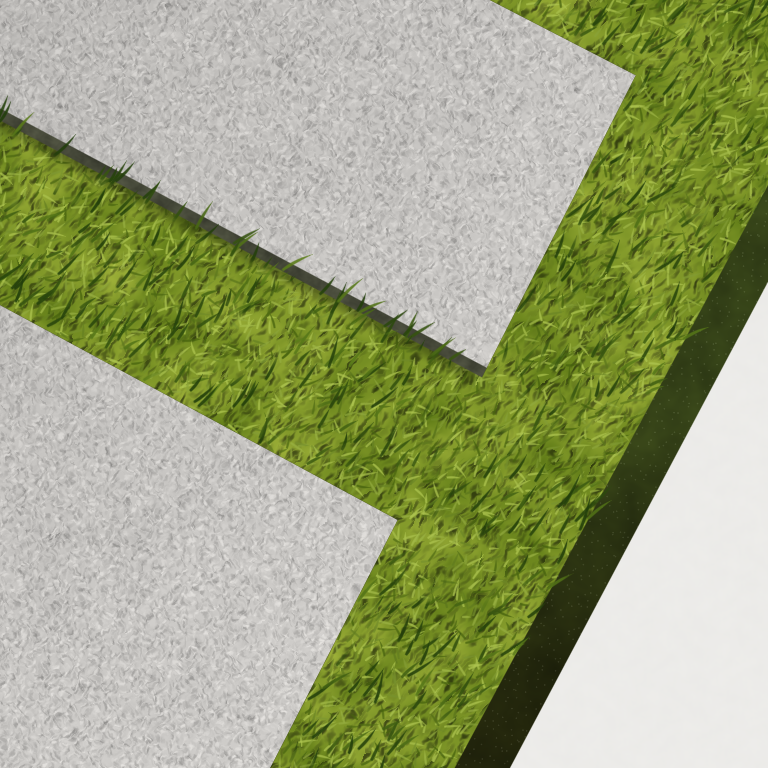
This texture is drawn by a WebGL 1 fragment shader. Its source:

```glsl
precision highp float;
// Pale stone slabs set in a sunlit lawn, with a dark earth side and a white ground.
uniform vec2 u_resolution;

float hash(vec2 p) {
  return fract(sin(dot(p, vec2(127.1, 311.7))) * 43758.545);
}

vec2 hash2(vec2 p) {
  return vec2(hash(p), hash(p + 41.3));
}

vec2 rotate(vec2 p, float angle) {
  float c = cos(angle), s = sin(angle);
  return vec2(c * p.x + s * p.y, c * p.y - s * p.x);
}

// Layered sines, about -1 to 1
float waves(vec2 p) {
  float sum = 0.0, gain = 0.5;
  for (int i = 0; i < 4; i++) {
    sum += gain * sin(p.x + 1.7 * sin(p.y * 0.8)) * sin(p.y + 1.3 * sin(p.x * 0.7));
    p = rotate(p, 1.1) * 1.9 + 3.7;
    gain *= 0.6;
  }
  return sum;
}

// Cellular noise: nearest distance and random value of that cell
vec2 cellular(vec2 p) {
  vec2 base = floor(p), best = vec2(9.0, 0.0);
  for (int y = -1; y <= 1; y++) {
    for (int x = -1; x <= 1; x++) {
      vec2 cell = base + vec2(float(x), float(y));
      float d = length(cell + hash2(cell) - p);
      if (d < best.x) best = vec2(d, hash(cell + 7.7));
    }
  }
  return best;
}

// Soft strokes along a heading, strength 0 to 1
float strokes(vec2 p, float heading, vec2 scale) {
  vec2 c = cellular(rotate(p, heading) * scale);
  return (1.0 - smoothstep(0.1, 0.6, c.x)) * c.y;
}

// Signed distance to the line a-b, positive on its left
float edge(vec2 p, vec2 a, vec2 b) {
  vec2 d = normalize(b - a);
  return dot(p - a, vec2(-d.y, d.x));
}

// Upper slab; depth extends its lower face
float upperSlab(vec2 p, float depth) {
  float low = edge(p, vec2(0.0, 0.859), vec2(0.634, 0.521)) + depth;
  float right = edge(p, vec2(0.634, 0.521), vec2(0.828, 0.902));
  return min(min(low, right), edge(p, vec2(0.828, 0.902), vec2(0.638, 1.0)));
}

float lowerSlab(vec2 p) {
  return min(edge(p, vec2(0.352, 0.0), vec2(0.518, 0.323)),
             edge(p, vec2(0.518, 0.323), vec2(0.0, 0.603)));
}

float lawn(vec2 p) {
  float border = edge(p, vec2(0.592, 0.0), vec2(1.0, 0.759));
  return min(border, -max(upperSlab(p, 0.014), lowerSlab(p)));
}

// Scattered tapered blades rooted in the lawn: coverage and random tone
vec2 blades(vec2 p, float size, float width, float heading, float spread, float keep, float seed) {
  vec2 base = floor(p / size + seed * 0.37), result = vec2(0.0);
  for (int y = -1; y <= 1; y++) {
    for (int x = -1; x <= 1; x++) {
      vec2 cell = base + vec2(float(x), float(y));
      vec2 rnd = hash2(cell + seed * 17.0);
      vec2 root = (cell + rnd - seed * 0.37) * size;
      float tone = hash(cell + seed * 5.3 + 9.1);
      vec2 q = rotate(p - root, heading + (rnd.x - 0.5) * spread);
      float t = q.x / (size * mix(0.45, 1.0, rnd.y));
      float side = abs(q.y + (tone - 0.5) * size * 0.3 * t * t);
      float taper = width * (1.0 - t) * (0.45 + 1.4 * t);
      float cover = 1.0 - smoothstep(taper - 0.0012, taper + 0.001, side);
      cover *= smoothstep(0.0, 0.08, t) * step(t, 1.0);
      cover *= step(hash(rnd + 2.0), keep) * step(0.0, lawn(root));
      if (cover > result.x) result = vec2(cover, tone);
    }
  }
  return result;
}

vec3 stone(vec2 p) {
  vec2 q = p + 0.006 * vec2(waves(p * 90.0), waves(p.yx * 100.0 + 5.0));
  float patches = 0.6 + 0.5 * waves(p * 55.0);
  float light = 0.79 + 0.05 * (p.x - p.y) + 0.012 * waves(p * 14.0);
  light -= 0.17 * patches * strokes(q, 0.95, vec2(75.0, 190.0));
  light -= 0.12 * strokes(q + 3.0, 2.1, vec2(90.0, 210.0));
  light += 0.09 * strokes(q + 7.0, 0.6, vec2(110.0, 170.0));
  return light * vec3(1.01, 1.0, 0.985);
}

vec3 grass(vec2 p) {
  float patches = 0.5 + 0.6 * waves(p * 26.0);
  vec3 col = mix(vec3(0.36, 0.46, 0.09), vec3(0.56, 0.63, 0.20), patches);
  vec2 q = p + 0.008 * vec2(waves(p * 50.0), waves(p.yx * 60.0));
  col *= 1.08 - 0.6 * strokes(q, 0.85, vec2(45.0, 150.0));
  for (int i = 0; i < 5; i++) {
    float k = float(i);
    vec2 b = blades(p, 0.027, 0.0026, 0.8 + 0.5 * sin(k * 2.4), 2.2, 0.95, k + 1.0);
    vec3 tone = mix(vec3(0.27, 0.38, 0.05), vec3(0.68, 0.77, 0.31), smoothstep(0.0, 0.85, b.y));
    col = mix(col, tone, b.x * 0.75);
  }
  return col;
}

vec3 earth(vec2 p) {
  vec3 col = mix(vec3(0.13, 0.14, 0.045), vec3(0.20, 0.25, 0.09), smoothstep(0.0, 0.55, p.y));
  float speck = 1.0 - smoothstep(0.04, 0.14, cellular(p * 85.0).x);
  return col * (1.0 + 0.22 * waves(p * 28.0)) + 0.08 * speck;
}

float fill(float d) {
  float soft = 0.8 / min(u_resolution.x, u_resolution.y);
  return smoothstep(-soft, soft, d);
}

void main() {
  vec2 p = gl_FragCoord.xy / u_resolution;
  // Ground, earth side and slabs
  vec3 col = vec3(0.925, 0.922, 0.912) + 0.006 * waves(p * 90.0);
  col = mix(col, earth(p), fill(edge(p, vec2(0.664, 0.0), vec2(1.0, 0.633))));
  vec3 face = vec3(0.27, 0.28, 0.22) * (1.0 + 0.25 * waves(p * 80.0));
  col = mix(col, face, fill(upperSlab(p, 0.015)));
  col = mix(col, stone(p), fill(max(upperSlab(p, 0.0), lowerSlab(p))));
  // Lawn, shaded under the lower face of the upper slab
  float shade = 1.0 - 0.3 * smoothstep(0.0, 0.018, upperSlab(p, 0.033));
  col = mix(col, grass(p) * shade, fill(lawn(p)));
  // Long dark blades, denser along the fringe and free to overhang the stone
  float fringe = smoothstep(0.0, 0.01, upperSlab(p, 0.026));
  float clump = smoothstep(-0.5, 0.1, waves(p * 17.0 + 2.0));
  for (int i = 0; i < 7; i++) {
    float k = float(i);
    vec2 b = blades(p, 0.05, 0.0035, 0.84, 0.75, 0.75, k + 11.0);
    vec3 tone = mix(vec3(0.13, 0.24, 0.04), vec3(0.36, 0.49, 0.10), b.y * b.y);
    float shown = i < 4 ? max(clump, fringe) : fringe;
    col = mix(col, tone, b.x * 0.88 * shown);
  }
  gl_FragColor = vec4(col, 1.0);
}
```
